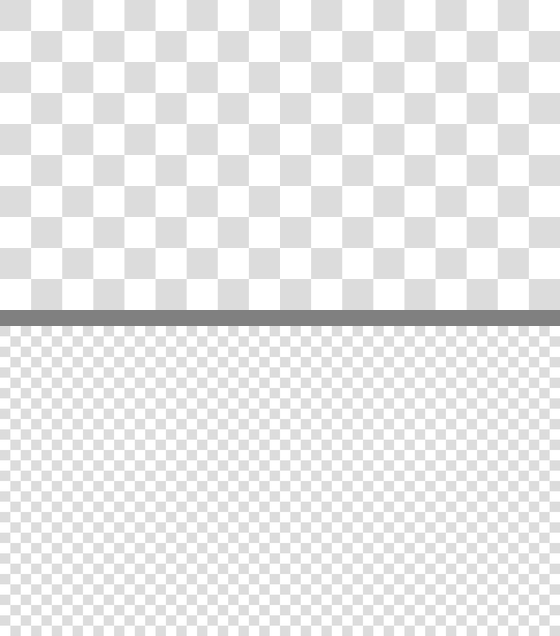
Top, the tile; bottom, the same tile 3 across and 3 down.
Reproduce this pattern procedurally as a Shadertoy shader.

```glsl
// Draws a flat checkerboard of white and light grey squares, 18 across and 10 down.

// Signed distance to the nearest cell edge on each axis: positive in even cells, negative in odd ones
vec2 cellEdgeDistance(vec2 p) {
    return abs(mod(p - 0.5, 2.0) - 1.0) - 0.5;
}

void mainImage(out vec4 fragColor, in vec2 fragCoord) {
    // Even cell counts let the board wrap on both axes
    vec2 cells = vec2(18.0, 10.0);
    vec2 pixelSize = cells / iResolution.xy;
    vec2 p = fragCoord * pixelSize;

    // Square wave per axis, smoothed over one pixel
    vec2 wave = clamp(2.0 * cellEdgeDistance(p) / pixelSize, -1.0, 1.0);

    // The product of the waves alternates the squares
    float whiteness = 0.5 + 0.5 * wave.x * wave.y;

    fragColor = vec4(mix(vec3(0.863), vec3(1.0), whiteness), 1.0);
}
```
